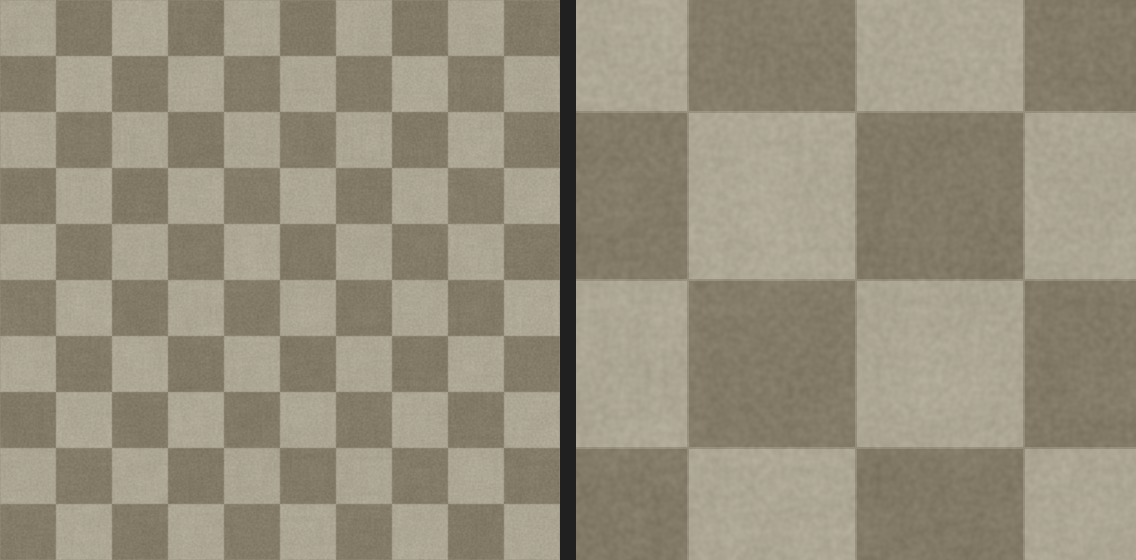
Left, the full canvas; right, a detail of the centre.
Give the GLSL for this pattern, as a WebGL 1 fragment shader.

```glsl
precision highp float;
// Ten by ten checkerboard of warm grey cloth squares with hairline joints.
// Cell parity picks the tone; wrapping gradient noise adds mottling, creases
// and grain, and every square gets its own slight tint and faint inner frame.

uniform vec2 u_resolution;

const float CELLS = 10.0;
const float JOINT_HALF_WIDTH = 0.006; // in cell units
const vec3 LIGHT = vec3(0.675, 0.650, 0.580);
const vec3 DARK = vec3(0.512, 0.480, 0.405);
const vec3 JOINT = vec3(0.590, 0.560, 0.490);

float hash(vec2 p, float seed) {
  vec3 q = fract(vec3(p.xyx + seed) * vec3(0.1031, 0.1030, 0.0973));
  q += dot(q, q.yzx + 33.33);
  return fract((q.x + q.y) * q.z);
}

// Dot product of a random unit gradient with the offset from its lattice point
float gradientDot(vec2 lattice, vec2 offset, vec2 period, float seed) {
  float angle = 6.28318 * hash(mod(lattice, period), seed);
  return dot(vec2(cos(angle), sin(angle)), offset);
}

// Gradient noise on the unit square, wrapping after a whole number of periods
float noise(vec2 uv, vec2 period, float seed) {
  vec2 p = uv * period;
  vec2 i = floor(p);
  vec2 f = p - i;
  vec2 w = f * f * f * (f * (f * 6.0 - 15.0) + 10.0);
  vec2 e = vec2(1.0, 0.0);
  float bottom = mix(gradientDot(i, f, period, seed),
                     gradientDot(i + e, f - e, period, seed), w.x);
  float top = mix(gradientDot(i + e.yx, f - e.yx, period, seed),
                  gradientDot(i + e.xx, f - e.xx, period, seed), w.x);
  return mix(bottom, top, w.y);
}

// Soft cloudy stains in three octaves
float mottling(vec2 uv) {
  float sum = 0.0;
  float amplitude = 0.5;
  float period = 17.0;
  for (int octave = 0; octave < 3; octave++) {
    sum += amplitude * noise(uv, vec2(period), period);
    amplitude *= 0.6;
    period *= 2.0;
  }
  return sum;
}

// Long, thin marks along both thread directions
float creases(vec2 uv) {
  return noise(uv, vec2(22.0, 90.0), 5.0) + noise(uv, vec2(90.0, 22.0), 9.0);
}

float grain(vec2 uv) {
  return noise(uv, vec2(190.0), 3.0) + 0.7 * noise(uv, vec2(307.0), 7.0);
}

// Blurred square outline worn into a cell, its size varying between cells
float wornFrame(vec2 local, vec2 cell) {
  vec2 centred = abs(local - 0.5);
  float size = mix(0.2, 0.4, hash(cell, 21.0));
  float gap = abs(max(centred.x, centred.y) - size);
  return 1.0 - smoothstep(0.01, 0.07, gap);
}

void main() {
  vec2 uv = gl_FragCoord.xy / u_resolution;
  float pixel = CELLS / min(u_resolution.x, u_resolution.y);
  vec2 cell = floor(uv * CELLS);
  vec2 local = fract(uv * CELLS);

  // Square tone, dark where column plus row is even
  float parity = mod(cell.x + cell.y, 2.0);
  vec3 color = mix(DARK, LIGHT, parity);

  // Hairline joint between neighbouring squares
  vec2 edge = 0.5 - abs(local - 0.5);
  float edgeDistance = min(edge.x, edge.y);
  float inside = clamp((edgeDistance - JOINT_HALF_WIDTH) / pixel + 0.5, 0.0, 1.0);
  color = mix(JOINT, color, inside);

  // Wear and cloth texture
  float stain = mottling(uv);
  float shade = 0.012 * (hash(cell, 13.0) - 0.5);
  shade += 0.030 * stain + 0.012 * creases(uv) + 0.035 * grain(uv);
  shade -= 0.010 * wornFrame(local, cell) * smoothstep(-0.25, 0.3, stain);
  gl_FragColor = vec4(color + shade, 1.0);
}
```
